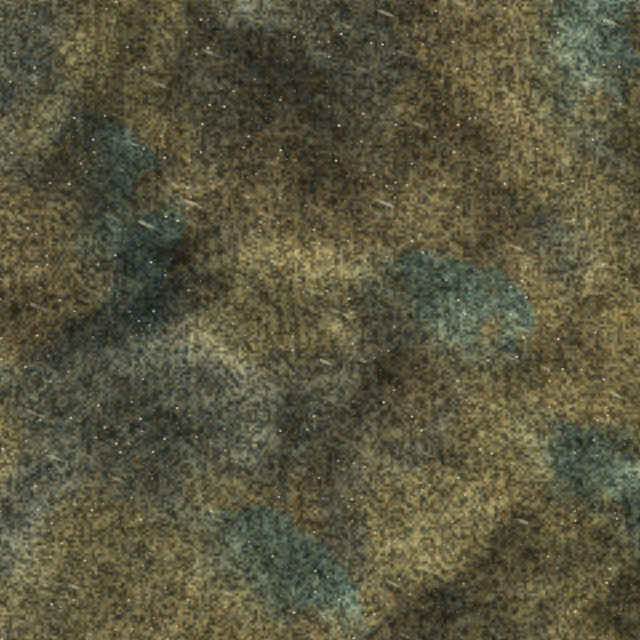
Write a WebGL 1 fragment shader that draws this texture.

```glsl
precision highp float;
// Weathered olive slate with teal patches, gritty grain, pale flecks and slanted streaks.

uniform vec2 u_resolution;

#define MOTTLE_SCALE 4.5
#define MOTTLE_DEPTH 1.0
#define GRAIN_SCALE 240.0
#define GRAIN_DEPTH 0.68
#define SMUDGE_DEPTH 0.32
#define PATCH_SIZE vec2(0.15, 0.07)
#define PATCH_STRENGTH 0.75
#define STREAK_ANGLE -0.38
#define FLECK_GAIN 0.9

const vec3 COOL_GREY = vec3(0.345, 0.350, 0.283);
const vec3 WARM_BROWN = vec3(0.372, 0.336, 0.232);
const vec3 OCHRE = vec3(0.450, 0.408, 0.262);
const vec3 TEAL = vec3(0.310, 0.382, 0.332);
const vec3 PALE = vec3(0.800, 0.780, 0.660);

float hash(vec2 p) {
  return fract(sin(dot(p, vec2(127.1, 311.7))) * 43758.5453);
}

vec2 hash2(vec2 p) {
  return vec2(hash(p + 17.3), hash(p + 51.9));
}

float noise(vec2 p) {
  vec2 i = floor(p), f = fract(p);
  f = f * f * (3.0 - 2.0 * f);
  return mix(mix(hash(i), hash(i + vec2(1.0, 0.0)), f.x),
             mix(hash(i + vec2(0.0, 1.0)), hash(i + 1.0), f.x), f.y);
}

mat2 rotation(float angle) {
  float c = cos(angle), s = sin(angle);
  return mat2(c, -s, s, c);
}

float fbm(vec2 p) {
  float sum = 0.0, weight = 0.5;
  for (int i = 0; i < 5; i++) {
    sum += weight * noise(p);
    p = rotation(0.6) * p * 2.03 + 9.7;
    weight *= 0.5;
  }
  return sum / 0.96875;
}

// Scattered soft ellipses: one candidate per cell, kept with the given chance.
float flecks(vec2 p, float density, float chance, vec2 radius) {
  vec2 cell = floor(p * density);
  vec2 size = radius * density;
  vec2 offset = (hash2(cell) - 0.5) * (1.0 - 2.0 * size);
  float d = length((fract(p * density) - 0.5 - offset) / size);
  float glow = mix(0.25, 1.0, hash(cell + 83.1));
  return step(hash(cell + 5.7), chance) * glow * (1.0 - smoothstep(0.2, 1.0, d));
}

// Ragged mineral patches, crisp on one flank and fading out on the other.
float patches(vec2 p) {
  float mask = 0.0;
  vec2 warped = p + 0.12 * (vec2(fbm(p * 7.0), fbm(p * 7.0 + 31.0)) - 0.5);
  for (int i = 0; i < 5; i++) {
    float k = float(i);
    vec2 center = fract(k * vec2(0.7549, 0.5698) - vec2(0.06, 0.04));
    float angle = -0.9 + 1.1 * (hash(vec2(k, 3.0)) - 0.5);
    vec2 q = rotation(angle) * (warped - center) / PATCH_SIZE;
    float softness = mix(0.8, 0.08, smoothstep(-0.5, 0.5, q.y));
    mask = max(mask, 1.0 - smoothstep(1.0 - softness, 1.0 + softness, length(q)));
  }
  return mask * smoothstep(0.2, 0.55, fbm(p * 13.0 + 4.0));
}

void main() {
  vec2 p = gl_FragCoord.xy / u_resolution.y;
  vec2 slanted = rotation(STREAK_ANGLE) * p;

  // Broad colour zones
  vec2 warp = vec2(fbm(p * 3.0 + 2.0), fbm(p * 3.0 + 47.0)) - 0.5;
  float warmth = fbm(p * MOTTLE_SCALE + warp * 2.0 + 12.0);
  vec3 color = mix(COOL_GREY, WARM_BROWN, smoothstep(0.34, 0.62, warmth));
  float corner = smoothstep(0.0, 0.7, p.x - p.y + 0.5 * warp.x);
  float ochre = smoothstep(0.45, 0.72, fbm(p * 6.0 + warp + 71.0) + 0.14 * corner);
  color = mix(color, OCHRE, 0.75 * ochre);
  color = mix(color, TEAL, PATCH_STRENGTH * patches(p));

  // Mottling, slanted layering and dark smudges
  float mottle = fbm(p * MOTTLE_SCALE * 2.2 + warp * 3.0 + 25.0) - 0.5;
  float layers = noise(slanted * vec2(13.0, 42.0)) - 0.5;
  float smudge = smoothstep(0.54, 0.74, fbm(p * 5.0 + warp * 2.0 + 90.0));
  color *= 1.0 + MOTTLE_DEPTH * mottle + 0.16 * layers;
  color *= 1.0 - SMUDGE_DEPTH * smudge * vec3(1.0, 0.95, 0.85);

  // Gritty grain with a slight colour shift
  float fine = noise(p * GRAIN_SCALE) - 0.5;
  float coarse = noise(rotation(0.7) * p * GRAIN_SCALE * 0.5 + 33.0) - 0.5;
  float tint = noise(p * GRAIN_SCALE * 0.6 + 150.0) - 0.5;
  color *= 1.0 + GRAIN_DEPTH * (fine + 0.65 * coarse);
  color += 0.05 * tint * vec3(1.0, 0.0, -1.0);

  // Pale grit, bright flecks and broken streaks
  float grit = 0.4 * flecks(p, 110.0, 0.13, vec2(0.0024));
  float bright = flecks(p + 0.37, 55.0, 0.15, vec2(0.0036, 0.0032));
  float cluster = smoothstep(0.42, 0.62, fbm(p * 4.0 + 60.0));
  float streak = flecks(slanted + 3.0, 18.0, 0.4, vec2(0.024, 0.0045));
  streak *= cluster * smoothstep(0.25, 0.7, noise(p * 95.0 + 8.0));
  float pale = max(max(grit, bright), 0.75 * streak);
  color = mix(color, PALE, clamp(FLECK_GAIN * pale, 0.0, 1.0));

  gl_FragColor = vec4(clamp(color, 0.0, 1.0), 1.0);
}
```
